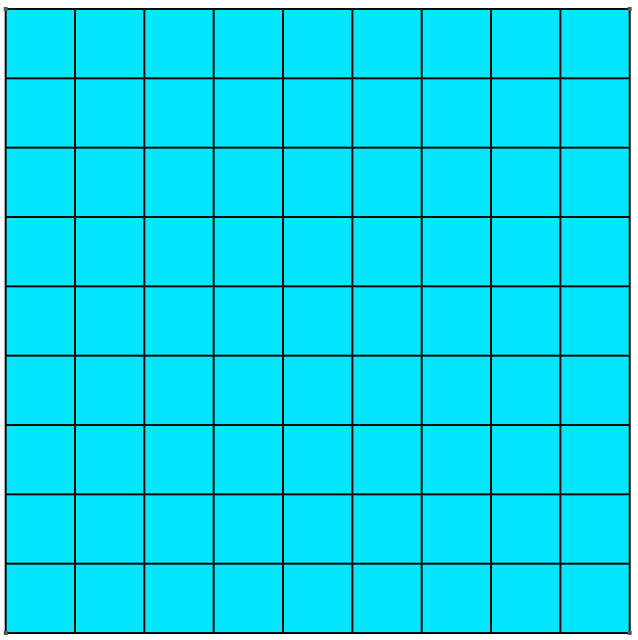
This pattern is drawn by a WebGL 1 fragment shader. Its source:

```glsl
precision highp float;

uniform vec2 u_resolution;

const float CELLS = 9.0;
const float PITCH = 0.10834;
const float LINE_WIDTH = 0.0031;
const float HANDLE_SIZE = 0.0062;
const vec2 GRID_CENTER = vec2(-0.00205, -0.0016);

const vec3 PAPER = vec3(1.0);
const vec3 CYAN = vec3(0.02, 0.90, 1.0);
const vec3 INK = vec3(0.02);
const vec3 HANDLE_GRAY = vec3(0.34);

// Antialiased coverage of a signed distance
float coverage(float dist, float pixel) {
  return clamp(0.5 - dist / pixel, 0.0, 1.0);
}

float boxDistance(vec2 p, vec2 halfSize) {
  vec2 q = abs(p) - halfSize;
  return length(max(q, 0.0)) + min(max(q.x, q.y), 0.0);
}

// Distance to the nearest grid line, including the outer border
float gridDistance(vec2 p, float pitch, float cells) {
  vec2 cell = p / pitch + 0.5 * cells;
  vec2 nearest = clamp(floor(cell + 0.5), 0.0, cells);
  vec2 offset = abs(cell - nearest) * pitch;
  return min(offset.x, offset.y);
}

void main() {
  float pixel = 1.0 / u_resolution.y;
  vec2 p = (gl_FragCoord.xy - 0.5 * u_resolution) * pixel - GRID_CENTER;
  float halfGrid = 0.5 * CELLS * PITCH;

  // Cyan sheet
  float sheet = boxDistance(p, vec2(halfGrid));
  vec3 color = mix(PAPER, CYAN, coverage(sheet, pixel));

  // Grid lines, trimmed to the outer edge of the border
  float lines = gridDistance(p, PITCH, CELLS) - 0.5 * LINE_WIDTH;
  float frame = boxDistance(p, vec2(halfGrid + 0.5 * LINE_WIDTH));
  color = mix(color, INK, coverage(max(lines, frame), pixel));

  // Small gray corner handles, mirrored into all four corners
  float handle = boxDistance(abs(p) - halfGrid, vec2(0.5 * HANDLE_SIZE));
  color = mix(color, HANDLE_GRAY, coverage(handle, pixel));

  gl_FragColor = vec4(color, 1.0);
}
```
